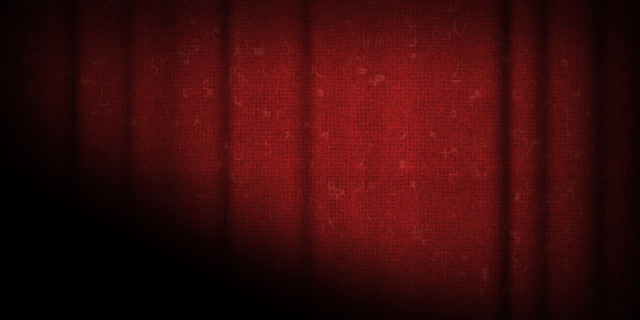
This background is drawn by a Shadertoy shader. Its source:

```glsl
// Draws a dark red woven curtain with soft vertical folds, lit right of centre.

const vec3 CLOTH = vec3(0.535, 0.098, 0.098);
const vec3 BLACK = vec3(0.008, 0.0, 0.001);
const vec3 LINT = vec3(0.20, 0.19, 0.15);
const float LIGHT_X = 1.2;
const float SPREAD_LEFT = 1.02;
const float SPREAD_RIGHT = 0.72;
const float SHADOW_START = 0.55;   // height of the diagonal shadow at the left edge
const float SHADOW_SLOPE = 0.49;
const float CREASE_Y = 0.455;
const float WEAVE_SCALE = 82.0;    // threads per canvas height
const float WEAVE_DEPTH = 0.15;
const float GRAIN_DEPTH = 0.30;

// Each fold: position, width, depth
const int FOLD_COUNT = 8;
const vec3 FOLDS[FOLD_COUNT] = vec3[FOLD_COUNT](
    vec3(0.228, 0.024, 0.48), vec3(0.402, 0.022, 0.30),
    vec3(0.530, 0.030, 0.12), vec3(0.706, 0.022, 0.36),
    vec3(0.960, 0.020, 0.27), vec3(1.582, 0.023, 0.52),
    vec3(1.700, 0.024, 0.40), vec3(1.878, 0.026, 0.48));

float hash(vec2 p) {
    vec3 q = fract(vec3(p.xyx) * 0.1031);
    q += dot(q, q.yzx + 33.33);
    return fract((q.x + q.y) * q.z);
}

float noise(vec2 p) {
    vec2 cell = floor(p);
    vec2 f = fract(p);
    f = f * f * (3.0 - 2.0 * f);
    float low = mix(hash(cell), hash(cell + vec2(1, 0)), f.x);
    float high = mix(hash(cell + vec2(0, 1)), hash(cell + vec2(1, 1)), f.x);
    return mix(low, high, f.y);
}

// Lamp falloff, canvas edges and the diagonal shadow at lower left
float lighting(vec2 p) {
    float spread = p.x < LIGHT_X ? SPREAD_LEFT : SPREAD_RIGHT;
    float offset = (p.x - LIGHT_X) / spread;
    float lamp = exp(-offset * offset);
    float sides = smoothstep(-0.15, 0.25, p.x) * (1.0 - smoothstep(1.78, 2.15, p.x));
    float top = 1.0 - 0.62 * smoothstep(0.70, 1.05, p.y);
    float bottom = smoothstep(-0.2, 0.38, p.y);
    float diagonal = p.y - SHADOW_START + SHADOW_SLOPE * p.x;
    float shadow = smoothstep(-0.13, 0.34, diagonal);
    float crease = mix(0.91, 1.0, smoothstep(-0.025, 0.025, p.y - CREASE_Y));
    return lamp * sides * top * bottom * shadow * crease;
}

// Dark valleys, softer on their left flank, with a faint lit ridge on the right
float folds(float x) {
    float shade = 1.0;
    for (int i = 0; i < FOLD_COUNT; i++) {
        vec3 fold = FOLDS[i];
        float d = (x - fold.x) / fold.y;
        float flank = d < 0.0 ? d * 0.7 : d * 1.1;
        float ridge = (d - 2.4) / 1.4;
        shade *= 1.0 - fold.z * exp(-flank * flank);
        shade *= 1.0 + 0.12 * fold.z * exp(-ridge * ridge);
    }
    return shade * (0.95 + 0.1 * noise(vec2(x * 18.0, 3.0)));
}

// Square weave with dark gaps of uneven strength, plus fine grain
float weave(vec2 p) {
    vec2 bend = vec2(noise(p * 9.0), noise(p * 9.0 + 40.0)) * 0.5;
    vec2 q = p * WEAVE_SCALE + bend;
    vec2 wave = 0.5 + 0.5 * cos(6.2832 * q);
    float gaps = 0.8 * wave.x * wave.y + 0.25 * (wave.x + wave.y) - 0.45;
    float strength = 0.4 + 1.2 * noise(p * 30.0 + 11.0);
    float visible = 1.0 - smoothstep(0.35, 0.6, WEAVE_SCALE / iResolution.y);
    float threads = -WEAVE_DEPTH * gaps * strength * visible;
    float grain = noise(p * 210.0) - 0.5;
    float blotch = noise(p * 40.0) - 0.5;
    return 1.0 + threads + GRAIN_DEPTH * grain + 0.07 * blotch;
}

// Broken grey flecks where two noise fields meet
float lint(vec2 p) {
    float fibre = abs(noise(p * vec2(55.0, 45.0) + 90.0) - 0.5);
    float patchy = smoothstep(0.66, 0.86, noise(p * 31.0 + 60.0));
    return (1.0 - smoothstep(0.03, 0.12, fibre)) * patchy;
}

void mainImage(out vec4 fragColor, in vec2 fragCoord) {
    vec2 p = fragCoord / iResolution.xy * vec2(2.0, 1.0);
    float light = lighting(p) * folds(p.x);

    vec3 color = BLACK + CLOTH * light * weave(p);
    color += LINT * light * lint(p) * 0.45;

    fragColor = vec4(clamp(color, 0.0, 1.0), 1.0);
}
```
